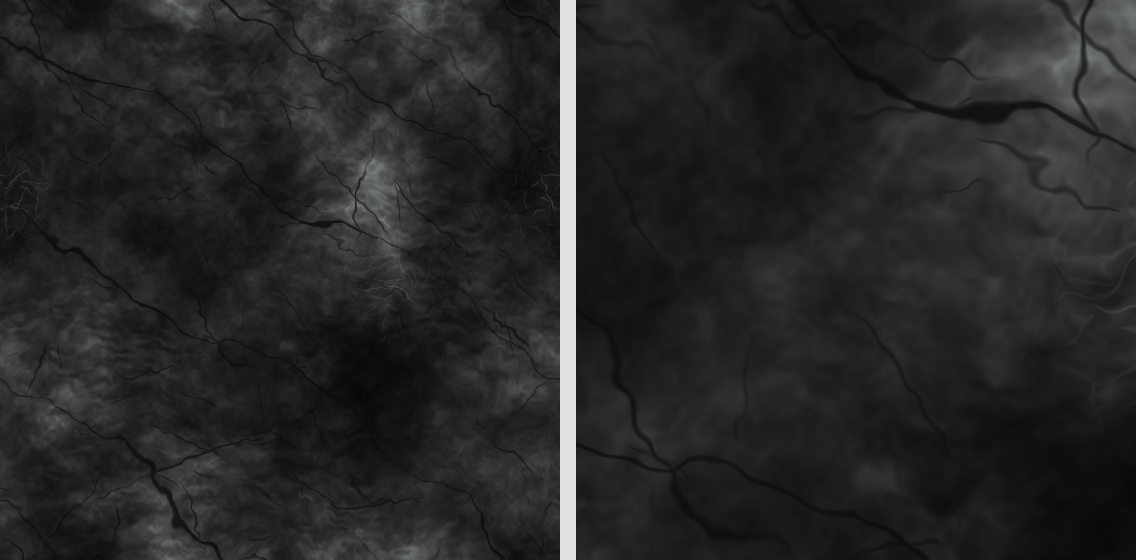
Left, the full canvas; right, a detail of the centre.
A WebGL 1 fragment shader for this texture:

```glsl
precision highp float;
uniform vec2 u_resolution;

#define BASE_GREY 0.128
#define CLOUD_CONTRAST 1.36
#define CLOUD_REPEATS 3.0
#define ROUGHNESS 0.72
#define CRACK_WIDTH 0.0046
#define CRACK_DEPTH 0.9
#define BRANCH_DEPTH 0.75
#define VEIN_LIGHT 0.13

const vec3 STONE_TINT = vec3(0.965, 1.0, 0.995);
const vec3 CRACK_COLOUR = vec3(0.042, 0.045, 0.046);

float hash(vec2 p) {
  return fract(sin(dot(p, vec2(127.1, 311.7))) * 43758.5453);
}

// Value noise that wraps after one canvas
float noise(vec2 uv, vec2 repeats, float seed) {
  vec2 p = uv * repeats;
  vec2 cell = floor(p);
  vec2 f = p - cell;
  f = f * f * f * (f * (f * 6.0 - 15.0) + 10.0);
  vec2 a = mod(cell, repeats) + seed;
  vec2 b = mod(cell + 1.0, repeats) + seed;
  return mix(mix(hash(a), hash(vec2(b.x, a.y)), f.x),
             mix(hash(vec2(a.x, b.y)), hash(b), f.x), f.y);
}

vec2 wobble(vec2 uv, float repeats, float seed) {
  return vec2(noise(uv, vec2(repeats), seed),
              noise(uv, vec2(repeats), seed + 7.3)) - 0.5;
}

// Zero-centred cloud sum
float clouds(vec2 uv) {
  float sum = 0.0;
  float amp = 1.0;
  float repeats = CLOUD_REPEATS;
  for (int i = 0; i < 7; i++) {
    sum += amp * (noise(uv, vec2(repeats), 3.7 + 5.1 * float(i)) - 0.5);
    amp *= ROUGHNESS;
    repeats *= 2.0;
  }
  return sum;
}

// One long crack that winds twice across and three times up the tile
float mainCrack(vec2 uv) {
  float phase = 2.0 * uv.x + 3.0 * uv.y - 0.91;
  phase += 0.36 * (noise(uv, vec2(4.0), 21.0) - 0.5);
  phase += 0.15 * (noise(uv, vec2(11.0), 22.0) - 0.5);
  phase += 0.05 * (noise(uv, vec2(36.0), 23.0) - 0.5);
  float dist = abs(fract(phase + 0.5) - 0.5) / length(vec2(2.0, 3.0));
  float swell = noise(uv, vec2(7.0), 24.0);
  float ragged = noise(uv, vec2(110.0), 25.0);
  float width = CRACK_WIDTH * (0.3 + 1.3 * swell * swell) * (0.5 + ragged);
  float core = 1.0 - smoothstep(0.25 * width, width + 0.001, dist);
  float halo = 0.25 * exp(-dist * 100.0) * (0.4 + ragged);
  return max(core * (0.65 + 0.35 * swell), halo);
}

// Scattered tapering strokes, at most one for each cell
float branches(vec2 uv, float cells, float spread, float width, float density) {
  vec2 p = uv * cells;
  float ink = 0.0;
  for (int j = -1; j <= 1; j++) {
    for (int i = -1; i <= 1; i++) {
      vec2 cell = floor(p) + vec2(float(i), float(j));
      vec2 key = mod(cell, cells) + cells;
      vec2 jitter = vec2(hash(key + 1.3), hash(key + 2.9)) - 0.5;
      float turn = spread * (hash(key + 4.1) - 0.5);
      float angle = hash(key + 5.7) < 0.6 ? turn - 0.62 : 1.1 + 2.0 * turn;
      vec2 dir = vec2(cos(angle), sin(angle));
      float reach = mix(0.3, 0.9, hash(key + 6.3));
      vec2 r = p - cell - 0.5 - 0.5 * jitter;
      float along = clamp(dot(r, dir), -reach, reach);
      float dist = length(r - dir * along) / cells;
      float taper = 1.0 - along * along / (reach * reach);
      float line = 1.0 - smoothstep(0.0, width * (0.4 + taper) + 0.0005, dist);
      float shown = step(hash(key + 8.9), density);
      ink = max(ink, shown * line * smoothstep(0.0, 0.4, taper));
    }
  }
  return ink;
}

// Soft round patch, measured across the tile edges
float patchMask(vec2 uv, vec2 centre, float radius) {
  vec2 d = fract(uv - centre + 0.5) - 0.5;
  return exp(-dot(d, d) / (radius * radius));
}

void main() {
  vec2 uv = gl_FragCoord.xy / u_resolution;
  vec2 jag = 0.02 * wobble(uv, 26.0, 41.0) + 0.009 * wobble(uv, 75.0, 51.0);
  vec2 bend = 0.04 * wobble(uv, 8.0, 31.0) + jag;

  // Smoky stone with faint level scrapes
  float tone = clouds(uv + 0.6 * bend);
  float scrapes = noise(uv + bend, vec2(26.0, 100.0), 61.0) - 0.5;
  tone += 0.32 * scrapes * smoothstep(0.4, 0.7, noise(uv, vec2(5.0), 62.0));

  // Pale hairline webs in two patches
  float web = patchMask(uv, vec2(0.0, 0.65), 0.075)
            + 0.6 * patchMask(uv, vec2(0.7, 0.49), 0.065);
  vec3 colour = STONE_TINT * BASE_GREY * exp(CLOUD_CONTRAST * (tone + 0.3 * web));
  float veins = max(branches(uv + jag, 20.0, 3.0, 0.0014, 1.0),
                    0.7 * branches(uv + jag, 37.0, 3.0, 0.0012, 1.0));
  colour += VEIN_LIGHT * veins * min(1.0, 1.4 * web);

  // Dark side cracks in three sizes, then the main one
  float fade = smoothstep(0.2, 0.6, noise(uv, vec2(17.0), 71.0));
  float side = branches(uv + bend, 4.0, 0.8, 0.0032, 0.7);
  float fine = max(branches(uv + bend.yx, 7.0, 1.1, 0.0024, 0.6),
                   0.8 * branches(uv + jag, 12.0, 1.6, 0.0021, 0.4));
  float ink = BRANCH_DEPTH * max(side * (0.4 + 0.6 * fade), 0.8 * fine * fade);
  ink = max(ink, CRACK_DEPTH * mainCrack(uv + 0.3 * bend));
  gl_FragColor = vec4(mix(colour, CRACK_COLOUR, ink), 1.0);
}
```
